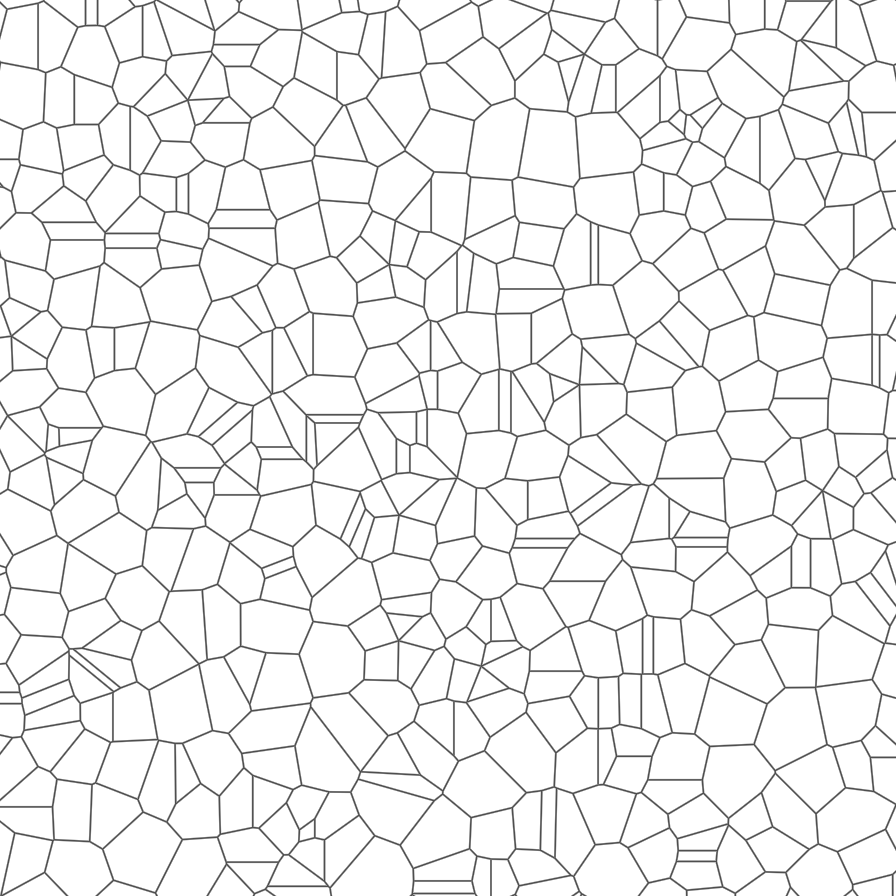
Give the GLSL for this pattern, as a three.js fragment shader.

```glsl
// Thin dark outlines of an irregular cellular mosaic on white, with some sliced and fanned cells.
varying vec2 vUv;

const float GRID = 17.3;          // tiles across the canvas
const float LINE_WIDTH = 0.00135; // in canvas units
const float EDGE_SOFT = 0.00195;  // in canvas units
const int MAX_SEEDS = 5;
const float TAU = 6.28318;
const vec3 PAPER = vec3(1.0);
const vec3 INK = vec3(0.0);

vec2 hash2(vec2 p) {
  vec2 q = vec2(dot(p, vec2(127.1, 311.7)), dot(p, vec2(269.5, 183.3)));
  return fract(sin(q) * 43758.5453);
}

// Number of seeds in a tile: one, a row of two or three, or a ring of five.
int seedCount(float kind) {
  if (kind < 0.035) return 5;
  if (kind < 0.11) return 3;
  return kind < 0.35 ? 2 : 1;
}

// Direction of a row of seeds: mostly along an axis, sometimes free.
vec2 rowDirection(float pick) {
  if (pick < 0.36) return vec2(1.0, 0.0);
  if (pick < 0.70) return vec2(0.0, 1.0);
  float angle = TAU * fract(pick * 7.0);
  return vec2(cos(angle), sin(angle));
}

// Position of seed k in a tile, in grid units.
vec2 seedPosition(vec2 tile, int k, int count, vec2 traits) {
  vec2 center = tile + 0.5 + 0.94 * (hash2(tile) - 0.5);
  if (count == 1) return center;
  float index = float(k);
  if (count == MAX_SEEDS) {
    float wobble = hash2(tile + 3.7 * index + 51.0).x;
    float angle = TAU * (index / float(MAX_SEEDS) + traits.y) + 0.8 * wobble;
    return center + 0.43 * vec2(cos(angle), sin(angle));
  }
  float spacing = mix(0.14, 0.38, hash2(tile + 87.0).y);
  return center + rowDirection(traits.y) * spacing * (index - 0.5 * float(count - 1));
}

// Offset from p to the closest seed.
vec2 nearestSeed(vec2 p) {
  vec2 nearest = vec2(8.0);
  for (int y = -2; y <= 2; y++) {
    for (int x = -2; x <= 2; x++) {
      vec2 tile = floor(p) + vec2(float(x), float(y));
      vec2 traits = hash2(tile + 19.0);
      int count = seedCount(traits.x);
      for (int k = 0; k < MAX_SEEDS; k++) {
        if (k >= count) break;
        vec2 offset = seedPosition(tile, k, count, traits) - p;
        if (dot(offset, offset) < dot(nearest, nearest)) nearest = offset;
      }
    }
  }
  return nearest;
}

// Distance from p to the closest border between two cells.
float borderDistance(vec2 p, vec2 nearest) {
  float border = 8.0;
  for (int y = -2; y <= 2; y++) {
    for (int x = -2; x <= 2; x++) {
      vec2 tile = floor(p) + vec2(float(x), float(y));
      vec2 traits = hash2(tile + 19.0);
      int count = seedCount(traits.x);
      for (int k = 0; k < MAX_SEEDS; k++) {
        if (k >= count) break;
        vec2 offset = seedPosition(tile, k, count, traits) - p;
        vec2 between = offset - nearest;
        if (dot(between, between) > 0.00001) {
          border = min(border, dot(0.5 * (offset + nearest), normalize(between)));
        }
      }
    }
  }
  return border;
}

// Share of a soft footprint that a line of the given width covers.
float lineCoverage(float distance, float width, float soft) {
  float overlap = (0.5 * (width + soft) - distance) / soft;
  return clamp(overlap, 0.0, min(1.0, width / soft));
}

void main() {
  vec2 p = vUv * GRID + 40.0;
  float border = borderDistance(p, nearestSeed(p)) / GRID;
  float ink = lineCoverage(border, LINE_WIDTH, EDGE_SOFT);
  gl_FragColor = vec4(mix(PAPER, INK, ink), 1.0);
}
```
